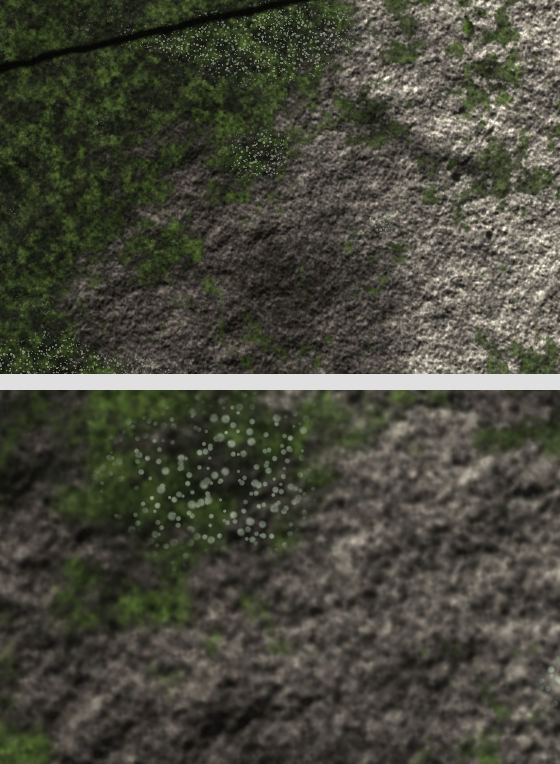
Top: the whole. Bottom: its middle third, enlarged.
Give the GLSL for this texture, as a Shadertoy shader.

```glsl
const vec3 SOOT = vec3(0.07, 0.065, 0.05);
const vec3 DARK_STONE = vec3(0.235, 0.22, 0.2);
const vec3 PALE_STONE = vec3(0.475, 0.455, 0.415);
const vec3 MOSS_SHADE = vec3(0.085, 0.1, 0.06);
const vec3 MOSS_LIGHT = vec3(0.24, 0.32, 0.13);
const vec3 LICHEN = vec3(0.55, 0.6, 0.52);

float hash(vec2 p) {
    vec3 q = fract(p.xyx * 0.1031);
    q += dot(q, q.yzx + 33.33);
    return fract((q.x + q.y) * q.z);
}

float noise(vec2 p) {
    vec2 i = floor(p), f = fract(p);
    f = f * f * (3.0 - 2.0 * f);
    return mix(mix(hash(i), hash(i + vec2(1, 0)), f.x),
               mix(hash(i + vec2(0, 1)), hash(i + vec2(1, 1)), f.x), f.y);
}

float fbm(vec2 p, int octaves) {
    float sum = 0.0, weight = 0.5, total = 0.0;
    for (int i = 0; i < octaves; i++) {
        sum += weight * noise(p);
        total += weight;
        weight *= 0.55;
        p = mat2(1.6, 1.2, -1.2, 1.6) * p + 17.3;
    }
    return sum / total;
}

vec2 rotate(vec2 p, float angle) {
    float c = cos(angle), s = sin(angle);
    return vec2(c * p.x + s * p.y, c * p.y - s * p.x);
}

float segment(vec2 p, vec2 a, vec2 b) {
    vec2 d = b - a;
    return length(p - a - d * clamp(dot(p - a, d) / dot(d, d), 0.0, 1.0));
}

float blob(vec2 p, vec2 center, vec2 size) {
    vec2 d = (p - center) / size;
    return exp(-dot(d, d));
}

// Soft dots of random size, one per occupied cell
float specks(vec2 p, float scale, float density, float radius) {
    p *= scale;
    vec2 cell = floor(p);
    float cover = 0.0;
    for (int y = -1; y <= 1; y++)
    for (int x = -1; x <= 1; x++) {
        vec2 id = cell + vec2(x, y);
        vec2 center = id + vec2(hash(id + 3.1), hash(id + 47.7));
        float r = radius * mix(0.5, 1.0, hash(id + 91.3));
        float dotCover = 1.0 - smoothstep(0.4 * r, r, length(p - center));
        cover = max(cover, dotCover * step(hash(id + 12.9), density));
    }
    return cover;
}

// Long diagonal swells carrying finer lumps and pits
float height(vec2 p) {
    float turn = mix(0.72, -0.4, smoothstep(0.7, 1.15, p.x));
    float swell = fbm(rotate(p, turn) * vec2(4.0, 9.0), 3);
    return 0.05 * swell + 0.028 * fbm(p * 20.0, 4) + 0.008 * fbm(p * 75.0, 2);
}

float slope(vec2 p, vec2 light, float span) {
    return (height(p) - height(p + light * span)) / span;
}

// Moss on the upper left, with a second strip beside the bare groove
float mossCover(vec2 p, float drift, float tufts) {
    float edge = max(0.62 * (p.y - 0.34 - 0.78 * (p.x - 0.25)), 0.27 - p.x);
    edge = min(edge, 0.95 - p.x);
    float strip = 0.05 - segment(p, vec2(0.71, 0.6), vec2(0.38, 0.28));
    float field = max(edge, strip) + 0.3 * (drift - 0.5) + 0.2 * (tufts - 0.5);
    return smoothstep(-0.04, 0.09, field);
}

void mainImage(out vec4 fragColor, in vec2 fragCoord) {
    vec2 p = fragCoord / iResolution.y;
    float drift = fbm(p * 5.0 + 8.0, 4);
    float tufts = fbm(p * 32.0 + 21.0, 4);
    float grain = fbm(p * 135.0, 2);
    vec2 wobble = 0.05 * (vec2(fbm(p * 13.0, 3), fbm(p * 13.0 + 40.0, 3)) - 0.5);
    vec2 q = p + wobble;

    // Stone: dark on the left, pale and warm on the right
    float pale = smoothstep(0.68, 1.22, p.x + 0.5 * (drift - 0.5) + 0.1 * (p.y - 0.5));
    pale = max(pale, 0.75 * smoothstep(0.91, 0.98, q.x) * smoothstep(0.65, 0.85, p.y));
    vec3 color = mix(DARK_STONE, PALE_STONE, pale);
    color *= 0.72 + 0.6 * fbm(p * 9.0 + 30.0, 4);
    color += 0.1 * blob(q, vec2(0.68, 0.76), vec2(0.06, 0.05));

    // Relief and grit
    float relief = slope(p, normalize(vec2(-0.35, 1.0)), 0.006);
    color *= clamp(1.0 + 0.85 * relief, 0.3, 1.7);
    color *= 0.55 + 0.9 * grain;

    // Shaded hollows along the groove and the carved arch
    float groove = segment(q, vec2(0.58, 0.71), vec2(0.25, 0.36));
    float arch = segment(q, vec2(0.98, 0.69), vec2(1.27, 0.54));
    float shade = 0.45 * exp(-groove * groove * 900.0) + 0.45 * exp(-arch * arch * 700.0);
    shade += 0.4 * blob(q, vec2(0.8, 0.24), vec2(0.18, 0.12));
    color *= 1.0 - min(shade, 0.8);

    // Moss cushions with dark gaps, and stray tufts on bare rock
    float moss = mossCover(p, drift, tufts);
    float lush = smoothstep(0.35, 0.75, tufts) * (0.35 + 0.9 * fbm(p * 7.0 + 60.0, 3));
    vec3 mossColor = mix(MOSS_SHADE, MOSS_LIGHT, clamp(lush, 0.0, 1.0));
    mossColor *= 0.3 + 1.4 * fbm(p * 110.0 + 5.0, 2);
    float stray = smoothstep(0.6, 0.72, 0.55 * fbm(p * 6.0 + 77.0, 3) + 0.55 * tufts);
    stray += 0.8 * blob(q, vec2(1.25, 0.95), vec2(0.05, 0.05)) * smoothstep(0.4, 0.6, tufts);
    color = mix(color, mossColor, clamp(max(0.82 * moss, 0.7 * stray), 0.0, 1.0));

    // Lichen flakes, thickest below the crack
    float crust = blob(q, vec2(0.74, 0.89), vec2(0.24, 0.07));
    crust += 0.7 * blob(q, vec2(0.71, 0.58), vec2(0.07, 0.06));
    crust += 0.7 * blob(q, vec2(1.02, 0.4), vec2(0.05, 0.04));
    crust += 0.6 * blob(q, vec2(0.25, 0.0), vec2(0.4, 0.08)) + 0.25 * moss;
    float flakes = max(specks(p, 85.0, 0.5, 0.46), specks(p + 5.0, 130.0, 0.4, 0.5));
    flakes *= smoothstep(0.3, 0.65, crust * (0.5 + fbm(p * 18.0 + 9.0, 3)) + 0.15 * grain);
    color = mix(color, LICHEN * (0.6 + 0.7 * grain), 0.75 * flakes);

    // Pits in the pale stone and the crack across the top
    float pits = specks(q, 6.5, 0.3, 0.17) + 0.6 * specks(q + 3.0, 24.0, 0.14, 0.3);
    color = mix(color, SOOT, 0.85 * min(pits, 1.0) * smoothstep(0.95, 1.2, p.x));
    vec2 c = p + 0.35 * wobble;
    float crack = min(segment(c, vec2(-0.1, 0.79), vec2(0.12, 0.85)),
                      segment(c, vec2(0.12, 0.85), vec2(0.84, 1.01)));
    color = mix(color, 0.3 * SOOT, 0.95 * (1.0 - smoothstep(0.004, 0.017, crack)));

    fragColor = vec4(clamp(color, 0.0, 1.0), 1.0);
}
```
